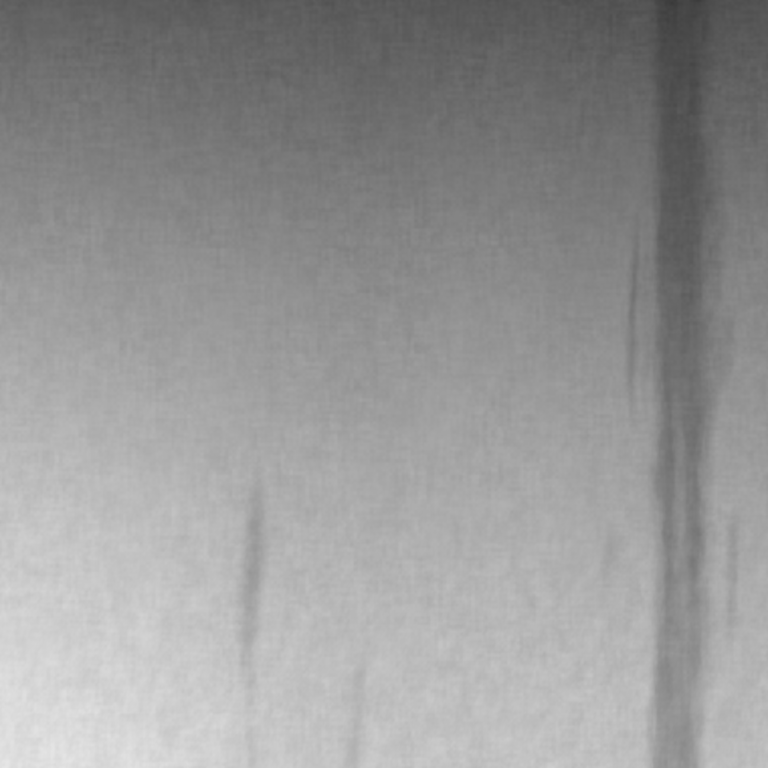
Give the GLSL for this texture, as a three.js fragment shader.

```glsl
// A grey, softly lit cloth-like surface that fades from dark above to pale below.
// Smooth gradients carry the light, value noise gives woven grain and mottling,
// and tapered distance-based streaks with one wide band form the vertical folds.

varying vec2 vUv;

float hash(vec2 p) {
  vec3 q = fract(vec3(p.xyx) * 0.1031);
  q += dot(q, q.yzx + 33.33);
  return fract((q.x + q.y) * q.z);
}

// Value noise centred on zero; a higher edge value gives flatter, squarer cells
float cells(vec2 p, float edge) {
  vec2 i = floor(p);
  vec2 f = smoothstep(edge, 1.0 - edge, fract(p));
  float low = mix(hash(i), hash(i + vec2(1.0, 0.0)), f.x);
  float high = mix(hash(i + vec2(0.0, 1.0)), hash(i + 1.0), f.x);
  return mix(low, high, f.y) - 0.5;
}

float noise(vec2 p) {
  return cells(p, 0.0);
}

float fbm(vec2 p) {
  float sum = 0.0;
  float amp = 1.0;
  for (int i = 0; i < 4; i++) {
    sum += amp * noise(p);
    p = p * 2.03 + 17.3;
    amp *= 0.65;
  }
  return sum;
}

// Soft upright streak between two ends, thinning and fading towards both
float streak(vec2 p, vec2 top, vec2 bottom, float width) {
  float along = (top.y - p.y) / (top.y - bottom.y);
  float fade = smoothstep(0.0, 0.35, along) * (1.0 - smoothstep(0.65, 1.0, along));
  float d = (p.x - mix(top.x, bottom.x, along)) / (width * (0.6 + 0.4 * fade));
  return fade * exp(-d * d);
}

float light(vec2 p) {
  float t = 1.0 - p.y;
  float tone = 0.342 + 0.625 * t - 0.2 * t * t;
  tone += (1.0 - smoothstep(0.0, 0.52, p.x)) * (0.03 + 0.08 * t);
  tone -= smoothstep(0.6, 1.0, p.x) * 0.03;
  return tone;
}

// Wide dark fold with soft broken edges and pale lengthwise strands low down
float fold(vec2 p) {
  float t = 1.0 - p.y;
  float low = smoothstep(0.35, 0.65, t);
  float x = p.x + 0.008 * smoothstep(0.8, 1.0, t);
  x += 0.006 * fbm(vec2(p.x * 50.0, p.y * 13.0));
  float body = smoothstep(0.842, 0.868, x) * (1.0 - smoothstep(0.902, 0.936, x));
  float strands = noise(vec2(x * 85.0, p.y * 7.0));
  strands += 0.7 * noise(vec2(x * 150.0, p.y * 26.0));
  float gap = low * 0.035 * streak(p, vec2(0.888, 0.56), vec2(0.893, 0.08), 0.008);
  float depth = 0.06 + 0.075 * smoothstep(0.0, 0.4, t) + 0.012 * low;
  return body * (depth + strands * (0.012 + 0.04 * low)) - gap;
}

float creases(vec2 p) {
  p.x += 0.005 * fbm(vec2(p.x * 35.0, p.y * 18.0));
  float dark = 0.10 * streak(p, vec2(0.340, 0.42), vec2(0.316, 0.07), 0.013);
  dark += 0.035 * streak(p, vec2(0.326, 0.18), vec2(0.328, -0.1), 0.007);
  dark += 0.055 * streak(p, vec2(0.475, 0.17), vec2(0.445, -0.09), 0.012);
  dark += 0.075 * streak(p, vec2(0.829, 0.75), vec2(0.822, 0.42), 0.007);
  dark += 0.035 * streak(p, vec2(0.842, 0.76), vec2(0.842, 0.42), 0.006);
  dark += 0.04 * streak(p, vec2(0.934, 0.92), vec2(0.928, 0.38), 0.010);
  dark += 0.04 * streak(p, vec2(0.955, 0.62), vec2(0.935, 0.48), 0.010);
  dark += 0.055 * streak(p, vec2(0.958, 0.37), vec2(0.948, 0.13), 0.008);
  dark += 0.04 * streak(p, vec2(0.802, 0.32), vec2(0.786, 0.22), 0.010);
  return dark;
}

// Faint clouds, woven grain on squarish cells, and slanted wrinkles low down
float relief(vec2 p) {
  float low = 1.0 - smoothstep(0.05, 0.65, p.y);
  float patches = 0.95 + 0.5 * noise(p * vec2(17.0, 13.0) + 3.0);
  float sum = 0.010 * fbm(p * vec2(8.0, 6.0));
  sum += 0.007 * fbm(vec2(p.x * 36.0, p.y * 6.0) + 40.0);
  float grain = 0.012 * cells(p * 64.0 + 31.0, 0.36);
  grain += 0.018 * cells(p * vec2(190.0, 42.0) + 9.0, 0.2);
  grain += 0.016 * cells(p * vec2(42.0, 190.0) + 71.0, 0.2);
  grain += 0.015 * noise(p * vec2(120.0, 110.0) + 23.0);
  grain += 0.018 * noise(p * 240.0);
  vec2 slanted = vec2(p.x - 0.35 * p.y, p.y);
  return sum + patches * grain + low * 0.028 * fbm(slanted * vec2(52.0, 32.0) + 5.0);
}

void main() {
  float tone = light(vUv) - fold(vUv) - creases(vUv) + relief(vUv);
  gl_FragColor = vec4(vec3(clamp(tone, 0.0, 1.0)), 1.0);
}
```
